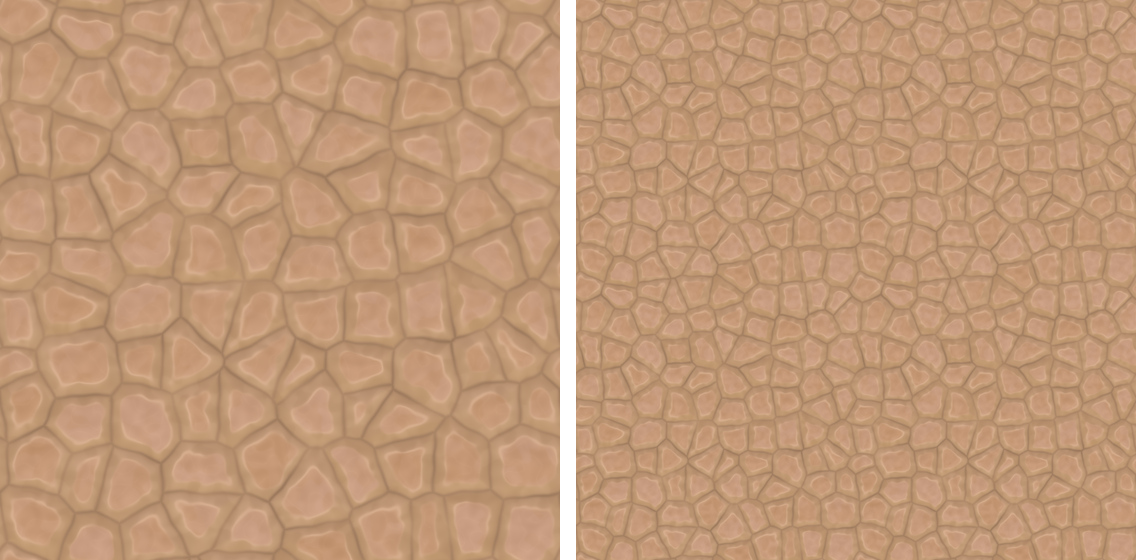
Left, the tile; right, the same tile 2 across and 2 down.
Give the GLSL for this texture, as a Shadertoy shader.

```glsl
#define STONES 10.0
#define JITTER 0.76
#define SIZE_SPREAD 0.16
#define BORDER_WARP 0.055
#define CORNER_ROUNDING 0.045
#define RIM_WIDTH 0.026
#define CREASE_WIDTH 0.035
#define PLATEAU_PINK vec3(0.785, 0.613, 0.503)
#define PLATEAU_OCHRE vec3(0.765, 0.582, 0.440)
#define SLOPE_TAN vec3(0.752, 0.596, 0.454)
#define RIM_PALE vec3(0.860, 0.705, 0.580)
#define CREASE_BROWN vec3(0.570, 0.435, 0.335)

vec3 hash3(vec2 p) {
    vec3 q = fract(p.xyx * vec3(0.1031, 0.1030, 0.0973));
    q += dot(q, q.yxz + 33.33);
    return fract((q.xxy + q.yzz) * q.zyx);
}

// Gradient noise that wraps after a whole number of lattice cells
float gradientDot(vec2 corner, vec2 offset, float period) {
    float angle = 6.2832 * hash3(mod(corner, period) + period * 1.7).x;
    return dot(vec2(cos(angle), sin(angle)), offset);
}

float noise(vec2 uv, float period) {
    vec2 p = uv * period, i = floor(p), f = p - i;
    vec2 s = f * f * f * (f * (f * 6.0 - 15.0) + 10.0);
    vec2 e = vec2(1.0, 0.0);
    return mix(
        mix(gradientDot(i, f, period), gradientDot(i + e, f - e, period), s.x),
        mix(gradientDot(i + e.yx, f - e.yx, period),
            gradientDot(i + 1.0, f - 1.0, period), s.x), s.y);
}

// Stone centre relative to p (xy) and its power weight (z)
vec3 stoneSite(vec2 cell, vec2 p) {
    vec3 h = hash3(mod(cell, STONES) + 7.0);
    return vec3(cell + 0.5 + JITTER * (h.xy - 0.5) - p, SIZE_SPREAD * h.z);
}

float power(vec3 site) {
    return dot(site.xy, site.xy) - site.z;
}

void mainImage(out vec4 fragColor, in vec2 fragCoord) {
    vec2 uv = fragCoord / iResolution.xy;
    vec2 bend = vec2(noise(uv, 23.0), noise(uv, 26.0));
    vec2 p = uv * STONES + BORDER_WARP * bend;

    // Owning stone
    vec2 home = floor(p), owner = home;
    vec3 own = stoneSite(home, p);
    for (int y = -2; y <= 2; y++)
    for (int x = -2; x <= 2; x++) {
        vec2 cell = home + vec2(x, y);
        vec3 site = stoneSite(cell, p);
        if (power(site) < power(own)) { own = site; owner = cell; }
    }

    // Sharp and rounded distance to the border, and outward direction
    float border = 9.0, total = 0.0;
    vec2 outward = vec2(0.0);
    for (int y = -2; y <= 2; y++)
    for (int x = -2; x <= 2; x++) {
        if (x == 0 && y == 0) continue;
        vec3 site = stoneSite(owner + vec2(x, y), p);
        vec2 gap = site.xy - own.xy;
        float span = max(length(gap), 0.01);
        float d = (power(site) - power(own)) / (2.0 * span);
        float w = exp(-d / CORNER_ROUNDING);
        border = min(border, d);
        total += w;
        outward += w * gap / span;
    }
    outward /= max(total, 1e-9);
    float rounded = -CORNER_ROUNDING * log(max(total, 1e-9));

    // Surface variation
    vec3 tint = hash3(mod(owner, STONES) + 51.0);
    float broad = noise(uv, 9.0);
    float medium = noise(uv + 0.01 * bend, 21.0);
    float fine = noise(uv + 0.012 * bend.yx, 43.0);
    float patches = smoothstep(-0.07, 0.07, medium + 0.4 * fine);
    float folds = exp(-abs(noise(uv + 0.015 * bend, 29.0)) * 22.0);

    // Plateau outline
    float inset = 0.13 + 0.5 * own.z + 0.03 * tint.y;
    float edge = rounded - inset + 0.11 * medium + 0.05 * fine;
    float plateau = smoothstep(-0.035, 0.03, edge);
    float inside = smoothstep(0.0, 0.07, border);

    // Slopes: cooler above, warmer and lighter below
    vec3 slope = SLOPE_TAN - outward.y * inside * vec3(0.018, 0.018, 0.004);
    slope += 0.014 * (patches - 0.5) + 0.03 * fine;
    slope += inside * (tint.z - 0.5) * vec3(0.01, 0.015, 0.03);

    // Worn tops with painted patches and folds
    float ochre = clamp(0.45 + 0.9 * (tint.x - 0.5) + 0.6 * broad
                        - 0.35 * (patches - 0.5), 0.0, 1.0);
    vec3 top = mix(PLATEAU_PINK, PLATEAU_OCHRE, ochre);
    top += 0.035 * fine + 0.012 * folds - 0.012 * outward.y;
    vec3 color = mix(slope, top, plateau);

    // Pale rim, brighter in places, with a soft glow
    float rimSharp = exp(-edge * edge / (RIM_WIDTH * RIM_WIDTH));
    float rimGlow = exp(-edge * edge / (9.0 * RIM_WIDTH * RIM_WIDTH));
    float wear = smoothstep(-0.4, 0.45, noise(uv, 17.0) + 0.5 * fine);
    float rim = (0.52 * rimSharp + 0.20 * rimGlow) * (0.25 + 0.9 * wear);
    color = mix(color, RIM_PALE, rim * inside);

    // Thin crease and wide soft shadow between stones
    float depth = 0.7 + 0.6 * broad + 0.4 * noise(uv, 13.0);
    float crease = 0.42 * exp(-border * border / (CREASE_WIDTH * CREASE_WIDTH))
                 + 0.30 * exp(-border / (2.4 * CREASE_WIDTH));
    color = mix(color, CREASE_BROWN, clamp(crease * depth, 0.0, 0.85));

    fragColor = vec4(color, 1.0);
}
```
